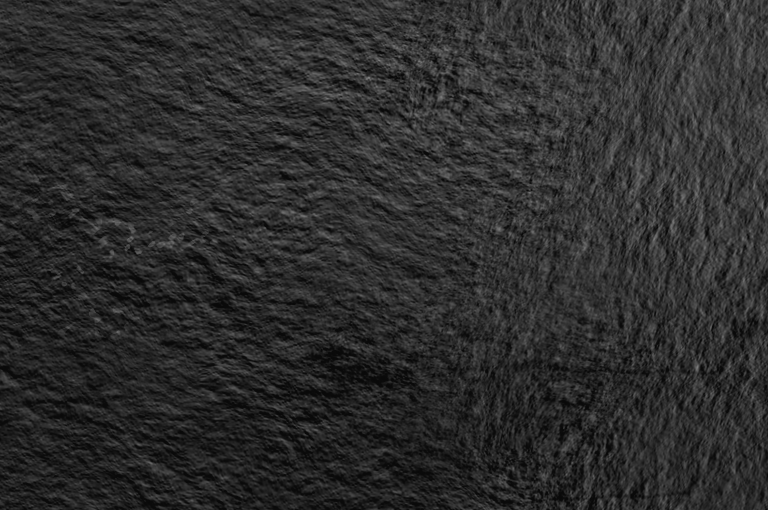
Write a Shadertoy shader that draws this texture.

```glsl
// Dark slate slab: a rough stone surface lit at a grazing angle.
// Two warped noise height fields, lying flat at the left and steep at the
// right, are shaded by slope over broad light, with cracks, chips and grain.

#define RELIEF_GAIN 0.46
#define RELIEF_STEP 0.0033
#define GRAIN_SCALE 44.0
#define GRAIN_FALLOFF 0.62
#define FLAT_ANGLE -0.30
#define STEEP_ANGLE 1.15
#define MOTTLE_GAIN 0.034
#define CRACK_DEPTH 0.075
#define CHIP_LIGHT 0.17
#define SPECKLE_GAIN 0.035
#define DARKEST 0.035

float hash(vec2 cell) {
    return fract(sin(dot(cell, vec2(127.1, 311.7))) * 43758.545);
}

float noise(vec2 p) {
    vec2 cell = floor(p);
    vec2 f = fract(p);
    f = f * f * (3.0 - 2.0 * f);
    float low = mix(hash(cell), hash(cell + vec2(1, 0)), f.x);
    float high = mix(hash(cell + vec2(0, 1)), hash(cell + vec2(1, 1)), f.x);
    return mix(low, high, f.y);
}

mat2 rotation(float angle) {
    float c = cos(angle), s = sin(angle);
    return mat2(c, -s, s, c);
}

// Layered noise; each octave is turned to hide the lattice.
float fbm(vec2 p, float falloff) {
    float sum = 0.0, amplitude = 1.0;
    for (int i = 0; i < 4; i++) {
        sum += amplitude * noise(p);
        p = rotation(0.55) * p * 1.93 + 17.3;
        amplitude *= falloff;
    }
    return sum;
}

// Stone height with grains drawn out along the given angle.
float stoneHeight(vec2 p, float angle, float stretch) {
    vec2 q = rotation(angle) * p;
    q.x *= stretch;
    return fbm(q * GRAIN_SCALE, GRAIN_FALLOFF);
}

// Brightness change where the surface tilts toward the light.
float slope(vec2 p, vec2 light, float angle, float stretch) {
    vec2 ahead = p + normalize(light) * RELIEF_STEP;
    return stoneHeight(p, angle, stretch) - stoneHeight(ahead, angle, stretch);
}

float glow(vec2 p, vec2 center, vec2 size) {
    vec2 d = (p - center) / size;
    return exp(-dot(d, d));
}

// Broad light: bright above and to the right, dim at the left and below.
float broadLight(vec2 uv) {
    float light = 0.116;
    light += 0.060 * smoothstep(0.0, 0.95, uv.x);
    light += 0.056 * smoothstep(0.08, 0.80, uv.y);
    light -= 0.032 * glow(uv, vec2(0.0, 0.62), vec2(0.20, 0.28));
    light -= 0.036 * glow(uv, vec2(0.56, 0.16), vec2(0.27, 0.17));
    light += 0.022 * glow(uv, vec2(0.05, 0.18), vec2(0.16, 0.20));
    return light;
}

// Thin wavering lines that follow the bedding of the lower slab.
float cracks(vec2 p, vec2 uv) {
    float bend = 0.04 * noise(p * 3.5) + 0.012 * noise(p * 26.0);
    vec2 q = vec2(p.x * 1.6, (p.y + bend) * 16.0);
    float line = 1.0 - smoothstep(0.0, 0.07, abs(noise(q + 4.7) - 0.5));
    float broken = smoothstep(0.40, 0.70, noise(p * vec2(8.0, 22.0) + 31.0));
    return line * broken * (1.0 - smoothstep(0.30, 0.60, uv.y));
}

// Small pale flakes gathered in a loose patch at the left.
float chips(vec2 p, vec2 uv) {
    vec2 jagged = p + 0.006 * noise(p * 120.0);
    float flake = smoothstep(0.62, 0.80, noise(rotation(0.6) * jagged * vec2(70.0, 95.0)));
    float patches = smoothstep(0.45, 0.70, noise(p * 13.0 + 8.2));
    return flake * patches * glow(uv, vec2(0.16, 0.50), vec2(0.17, 0.22));
}

// Faint upright scratches in the upper right.
float scratches(vec2 p, vec2 uv) {
    float streak = smoothstep(0.78, 0.95, noise(p * vec2(150.0, 32.0) + 5.1));
    return streak * smoothstep(0.35, 0.75, uv.x) * smoothstep(0.45, 0.75, uv.y);
}

void mainImage(out vec4 fragColor, in vec2 fragCoord) {
    vec2 uv = fragCoord / iResolution.xy;
    vec2 p = fragCoord / iResolution.y;

    // Slow and quick warps keep the grain irregular.
    vec2 warp = vec2(noise(p * 6.0), noise(p * 6.0 + 41.0)) - 0.5;
    vec2 ripple = vec2(noise(p * 34.0), noise(p * 34.0 + 23.0)) - 0.5;
    vec2 stone = p + 0.025 * warp + 0.006 * ripple;

    // Flat grain gives way to steep grain across the slab.
    float steep = smoothstep(0.35, 0.95, uv.x + 0.3 * warp.x);
    float relief = (1.0 - steep) * slope(stone, vec2(0.3, 1.0), FLAT_ANGLE, 0.68)
                 + steep * slope(stone, vec2(0.95, 0.1), STEEP_ANGLE, 0.70);
    relief /= length(vec2(steep, 1.0 - steep));

    float base = broadLight(uv);
    float roughness = (0.70 + 0.6 * noise(p * 7.0 + 12.0)) * (0.72 + 1.6 * base);
    float tone = base + relief * RELIEF_GAIN * roughness;
    tone += MOTTLE_GAIN * (fbm(stone * vec2(9.0, 15.0) + 2.6, 0.7) - 1.27);
    tone += SPECKLE_GAIN * (noise(p * 260.0) - 0.5);
    tone -= CRACK_DEPTH * cracks(p, uv);
    tone += CHIP_LIGHT * chips(p, uv) + 0.05 * scratches(p, uv);

    // Soft floor so that the pits stay charcoal.
    tone = DARKEST + 0.5 * (tone - DARKEST + sqrt(pow(tone - DARKEST, 2.0) + 0.0006));
    fragColor = vec4(vec3(tone), 1.0);
}
```
